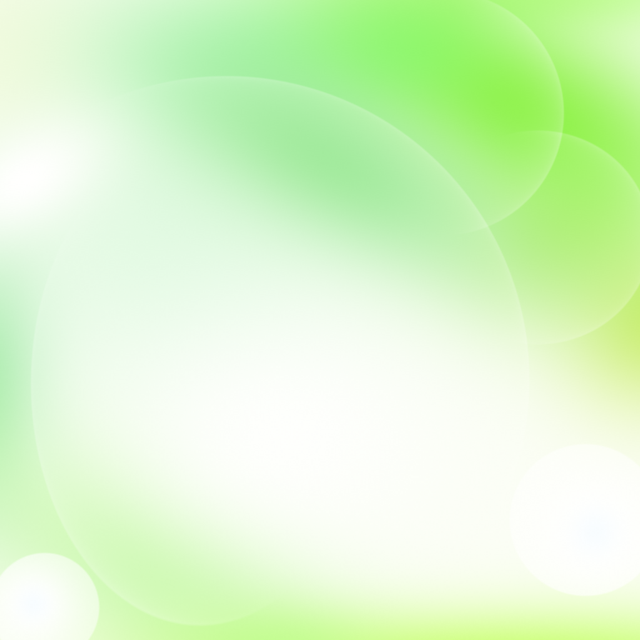
This background is drawn by a three.js fragment shader. Its source:

```glsl
// Soft spring-green gradient with translucent bubbles and pale light discs.
#define EDGE_SOFT 0.002
#define RIM_WIDTH 0.045
#define LINE_WIDTH 0.004
#define LINE_GLOW 0.10
#define DISC_EDGE 0.50
#define GRAIN 0.004

varying vec2 vUv;

const vec3 PAPER = vec3(0.985, 0.995, 0.960);
const vec3 WHITE = vec3(1.00, 1.00, 0.995);
const vec3 ICE = vec3(0.97, 0.99, 1.00);
const vec3 CREAM = vec3(0.95, 0.98, 0.86);
const vec3 MINT = vec3(0.82, 0.97, 0.84);
const vec3 JADE = vec3(0.66, 0.92, 0.68);
const vec3 SAGE = vec3(0.60, 0.91, 0.58);
const vec3 AQUA = vec3(0.66, 0.97, 0.70);
const vec3 SPRING = vec3(0.50, 0.98, 0.40);
const vec3 LIME = vec3(0.56, 0.95, 0.28);
const vec3 LEAF = vec3(0.74, 0.97, 0.60);
const vec3 PEAR = vec3(0.72, 0.93, 0.45);
const vec3 CITRON = vec3(0.80, 0.93, 0.40);
const vec3 NEON = vec3(0.78, 1.00, 0.42);
const vec3 SPROUT = vec3(0.72, 0.99, 0.52);

float hash(vec2 p) {
  return fract(sin(dot(p, vec2(127.1, 311.7))) * 43758.5);
}

// Gaussian falloff in a rotated ellipse
float glow(vec2 p, vec2 center, vec2 radii, float angle) {
  float c = cos(angle);
  float s = sin(angle);
  vec2 d = p - center;
  vec2 q = vec2(c * d.x + s * d.y, c * d.y - s * d.x) / radii;
  return exp(-dot(q, q));
}

// Light inside an ellipse's edge, fading away from the facing direction
float rim(vec2 p, vec2 center, vec2 radii, vec2 facing, vec2 fade) {
  vec2 q = (p - center) / radii;
  float len = length(q);
  float d = (len - 1.0) * min(radii.x, radii.y);
  float inside = 1.0 - smoothstep(-EDGE_SOFT, EDGE_SOFT, d);
  float side = smoothstep(fade.x, fade.y, dot(q / max(len, 0.001), facing));
  float depth = max(-d, 0.0);
  float light = 0.20 * exp(-depth / RIM_WIDTH);
  light += LINE_GLOW * exp(-depth / LINE_WIDTH);
  return inside * side * light;
}

// Filled pale disc with a brighter, offset core
vec3 lightDisc(vec3 color, vec2 p, vec2 center, float radius, vec2 core) {
  float d = length(p - center) - radius;
  float inside = 1.0 - smoothstep(-EDGE_SOFT, EDGE_SOFT, d);
  float heart = exp(-pow(length(p - core) / (radius * 0.8), 2.0));
  color = mix(color, WHITE, inside * mix(DISC_EDGE, 1.0, heart));
  return mix(color, ICE, 0.9 * glow(p, core, vec2(radius * 0.3), 0.0));
}

// Layered colour fields
vec3 backdrop(vec2 p) {
  vec3 c = PAPER;
  c = mix(c, MINT, 0.60 * glow(p, vec2(0.26, 0.65), vec2(0.34, 0.30), 0.0));
  c = mix(c, CREAM, 0.75 * glow(p, vec2(0.0, 0.92), vec2(0.17), 0.0));

  // Lower and left edges
  c = mix(c, JADE, 0.95 * glow(p, vec2(-0.026, 0.40), vec2(0.098, 0.195), 0.0));
  c = mix(c, LEAF, 0.85 * glow(p, vec2(0.26, 0.09), vec2(0.35, 0.137), -0.54));
  c = mix(c, NEON, glow(p, vec2(0.81, -0.04), vec2(0.52, 0.085), 0.0));
  c = mix(c, SPROUT, 0.60 * glow(p, vec2(0.44, -0.01), vec2(0.12, 0.06), 0.0));

  // Right side and top
  c = mix(c, CITRON, 0.90 * glow(p, vec2(1.03, 0.505), vec2(0.143), 0.0));
  c = mix(c, PEAR, 0.75 * glow(p, vec2(0.872, 0.635), vec2(0.17, 0.143), 0.0));
  c = mix(c, SPROUT, 0.80 * glow(p, vec2(0.846, 1.013), vec2(0.34, 0.065), 0.0));
  c = mix(c, AQUA, 0.85 * glow(p, vec2(0.443, 0.909), vec2(0.247, 0.117), 0.0));
  c = mix(c, LIME, glow(p, vec2(0.82, 0.83), vec2(0.325, 0.15), -0.49));
  c = mix(c, SPRING, 0.55 * glow(p, vec2(0.625, 0.922), vec2(0.143, 0.09), 0.0));

  // Shaded arc and white lights
  c = mix(c, SAGE, 0.90 * glow(p, vec2(0.52, 0.753), vec2(0.30, 0.125), -0.52));
  c = mix(c, WHITE, 0.90 * glow(p, vec2(0.443, 0.323), vec2(0.27, 0.195), 0.0));
  c = mix(c, WHITE, glow(p, vec2(0.04, 0.72), vec2(0.13, 0.075), 0.5));
  return c;
}

void main() {
  vec2 p = vUv;
  vec3 color = backdrop(p);

  // Translucent bubbles
  float light = rim(p, vec2(0.354, 0.408), vec2(0.473), vec2(0.7, 0.7), vec2(0.25, 0.8));
  light += rim(p, vec2(0.3125, 0.401), vec2(0.264, 0.378), vec2(-0.8, -0.6), vec2(0.0, 0.8));
  light += rim(p, vec2(0.69, 0.823), vec2(0.191), vec2(1.0, 0.0), vec2(0.0, 0.7));
  light += rim(p, vec2(0.84, 0.629), vec2(0.177, 0.167), vec2(1.0, 0.0), vec2(-0.4, 0.5));
  color = mix(color, WHITE, min(light, 1.0));

  // Pale discs in the lower corners
  color = lightDisc(color, p, vec2(0.915, 0.1875), 0.1185, vec2(0.93, 0.168));
  color = lightDisc(color, p, vec2(0.07, 0.051), 0.085, vec2(0.052, 0.056));

  // Fine grain against banding
  color += GRAIN * (hash(floor(p * 512.0)) - 0.5);
  gl_FragColor = vec4(clamp(color, 0.0, 1.0), 1.0);
}
```
